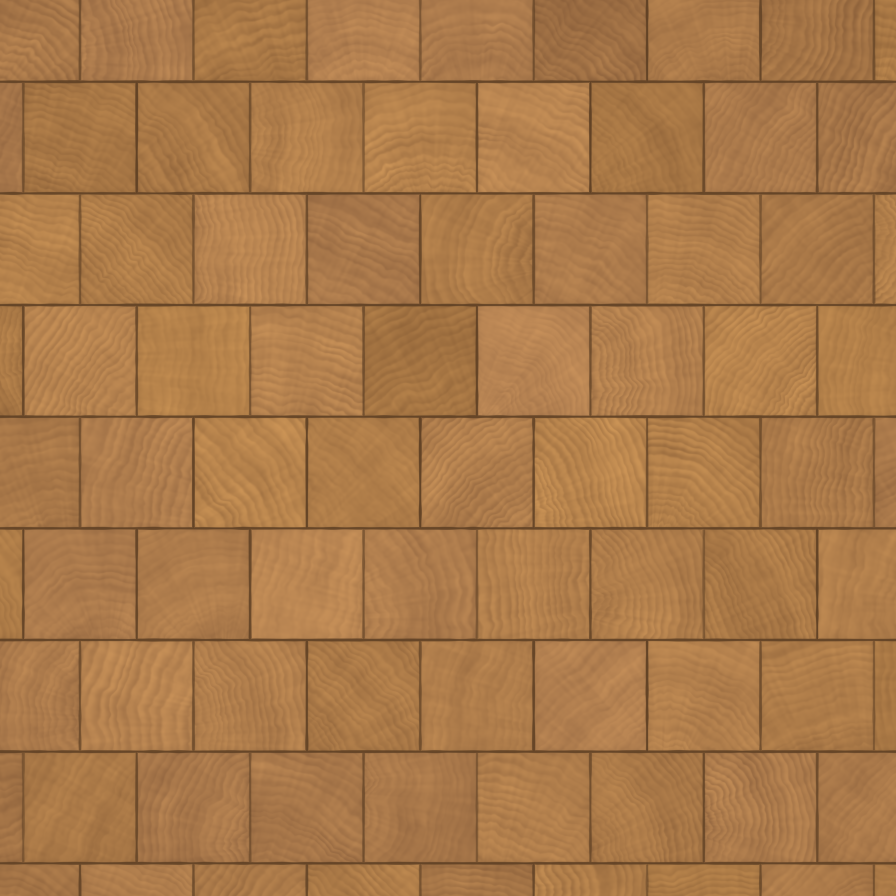
Give the GLSL for this texture, as a WebGL 2 fragment shader.

```glsl
#version 300 es
precision highp float;

uniform vec2 u_resolution;
out vec4 outColor;

#define BLOCKS vec2(7.9, 8.025)
#define FIRST_JOINT vec2(0.026, 0.0365)
#define JOINT_WIDTH 0.0024
#define RING_COUNT 13.0
#define RING_DEPTH 0.30
#define RING_WAVE 0.16
#define RAY_DEPTH 0.13
#define BLOCK_VARIATION 0.26
#define BASE_TONE 0.79
#define DARK_WOOD vec3(0.54, 0.37, 0.22)
#define LIGHT_WOOD vec3(0.755, 0.545, 0.323)
#define JOINT_COLOR vec3(0.37, 0.25, 0.14)

float hash(vec2 p) {
  vec3 q = fract(p.xyx * vec3(0.1031, 0.1030, 0.0973));
  q += dot(q, q.yzx + 33.33);
  return fract((q.x + q.y) * q.z);
}

float noise(vec2 p) {
  vec2 cell = floor(p);
  vec2 f = fract(p);
  f = f * f * (3.0 - 2.0 * f);
  float low = mix(hash(cell), hash(cell + vec2(1.0, 0.0)), f.x);
  float high = mix(hash(cell + vec2(0.0, 1.0)), hash(cell + 1.0), f.x);
  return mix(low, high, f.y);
}

float fbm(vec2 p) {
  float sum = 0.0;
  float weight = 0.5;
  for (int i = 0; i < 4; i++) {
    sum += weight * noise(p);
    p = p * 2.03 + 17.1;
    weight *= 0.5;
  }
  return sum / 0.9375;
}

// End grain of one block: wavy growth rings crossed by fine rays
float endGrain(vec2 local, vec2 id) {
  vec2 seed = 91.0 * vec2(hash(id + 3.7), hash(id + 8.2));
  float pithAngle = mix(-3.3, 0.15, hash(id + 11.3));
  float pithDistance = mix(0.8, 3.6, pow(hash(id + 23.9), 1.6));
  vec2 toPith = vec2(cos(pithAngle), sin(pithAngle));
  vec2 fromPith = local - 0.5 - toPith * pithDistance;
  float radius = length(fromPith);
  float along = -dot(fromPith, toPith);
  float across = dot(fromPith, vec2(-toPith.y, toPith.x));
  float arc = atan(across, along) * pithDistance;

  float wave = fbm(vec2(arc * 3.5, radius * 1.6) + seed) - 0.5;
  float ripple = noise(vec2(arc * 13.0, radius * 4.0) + seed) - 0.5;
  float grown = radius + RING_WAVE * wave + 0.022 * ripple;
  float spacing = RING_COUNT * mix(0.75, 1.3, hash(id + 31.4));
  float phase = grown * spacing + 1.2 * noise(vec2(grown * 6.0, 2.0) + seed);

  // Each ring brightens slowly, then drops to a dark late-wood line
  float f = fract(phase);
  float ring = smoothstep(0.0, 0.65, f) * (1.0 - smoothstep(0.72, 1.0, f));
  float contrast = mix(0.35, 1.0, hash(id + 41.6));
  contrast *= mix(0.4, 1.3, noise(local * 3.0 + seed));
  float bands = noise(vec2(grown * 7.0, arc * 0.8) + seed.yx) - 0.5;

  float rays = noise(vec2(arc * 32.0, radius * 3.0) + seed) - 0.5;
  float fibre = noise(vec2(arc * 9.0, grown * 34.0) + seed) - 0.5;
  return RING_DEPTH * contrast * (ring - 0.5) + 0.26 * bands
       + RAY_DEPTH * rays + 0.12 * fibre;
}

// Soft line centred on a joint
float jointLine(float dist, float width, float pixel) {
  float soft = max(pixel, 0.0011);
  return 1.0 - smoothstep(0.5 * width - 0.5 * soft, 0.5 * width + soft, dist);
}

void main() {
  vec2 uv = gl_FragCoord.xy / u_resolution;
  float pixel = 1.0 / min(u_resolution.x, u_resolution.y);

  // Running bond: every other row moves by half a block
  vec2 grid = (uv - FIRST_JOINT) * BLOCKS;
  float row = floor(grid.y);
  grid.x -= 0.5 * mod(row, 2.0);
  vec2 id = floor(grid);
  vec2 local = fract(grid);

  // Tone of the block, its grain, stains and the darker borders
  vec2 centred = uv - 0.5;
  float tone = BASE_TONE + BLOCK_VARIATION * (hash(id + 57.1) - 0.5);
  tone -= 0.2 * step(0.9, hash(id + 71.8));
  tone += endGrain(local, id);
  tone += 0.28 * (fbm(local * 2.5 + id * 7.3) - 0.5);
  tone += 0.07 * (noise(uv * 230.0) - 0.5);
  tone -= 0.55 * dot(centred, centred);
  vec3 color = mix(DARK_WOOD, LIGHT_WOOD, clamp(tone, -0.35, 1.2));
  color.b += 0.03 * (hash(id + 83.2) - 0.4);

  // Joints with slightly worn edges and uneven strength
  vec2 rough = vec2(noise(uv.yx * vec2(70.0, 8.0)), noise(uv * vec2(70.0, 8.0)));
  vec2 edge = (0.5 - abs(local - 0.5)) / BLOCKS;
  vec2 width = JOINT_WIDTH * mix(vec2(0.6), vec2(1.25), rough);
  float joint = floor(grid.x + 0.5);
  float upright = mix(0.5, 0.95, hash(vec2(joint, row) + 5.5));
  float line = max(jointLine(edge.x, width.x, pixel) * upright,
                   jointLine(edge.y, width.y, pixel) * 0.88);
  float shade = exp(-min(edge.x, edge.y) / 0.003);
  color *= 1.0 - 0.08 * shade;
  color = mix(color, JOINT_COLOR, line);

  outColor = vec4(color, 1.0);
}
```
